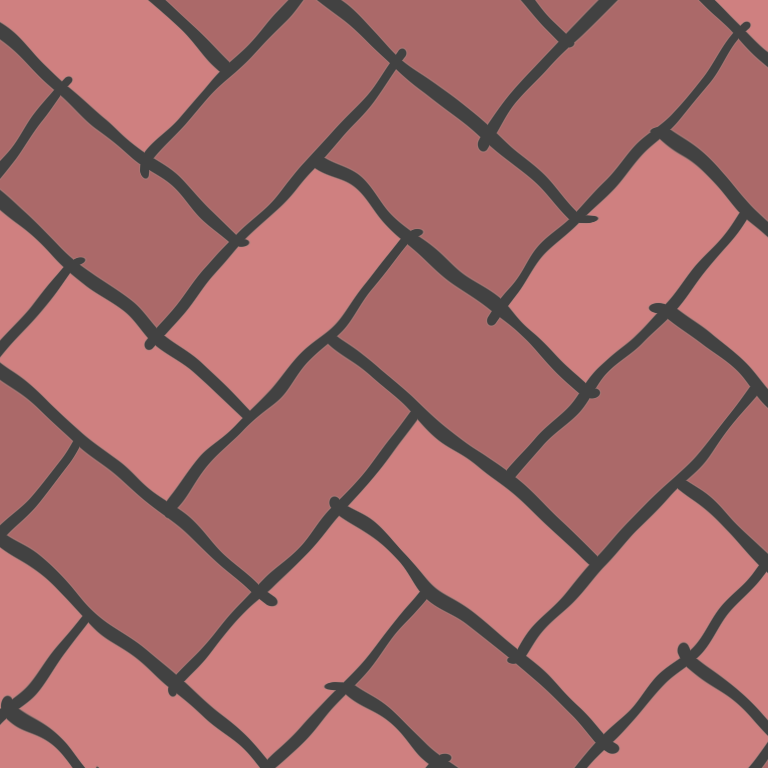
Give the GLSL for this pattern, as a WebGL 1 fragment shader.

```glsl
precision highp float;
// Hand-inked herringbone paving in two clay tints, on a tilted grid of unit cells.
// Each 2x1 brick pair repeats along (1,1) and (2,-2); its joints are two ink
// strokes, three cells long, with wobble, uneven weight and loose ends.

#define ORIGIN vec2(0.519, 0.923)   // a brick corner on the canvas
#define CELL 0.159                  // cell side, in canvas units
#define INK_HALF_A 0.049            // half widths of falling and rising strokes
#define INK_HALF_B 0.042
#define WOBBLE 0.065
#define SWAY 0.047
#define BOW 0.065
#define OVERSHOOT 0.14
#define LIGHT_CLAY vec3(0.81, 0.50, 0.50)
#define DARK_CLAY vec3(0.67, 0.41, 0.41)
#define INK vec3(0.26)
#define HALO vec3(0.67, 0.53, 0.51)

uniform vec2 u_resolution;

const float HALF_PI = 1.5707963;

float hash(vec2 p) {
  vec3 q = fract(vec3(p.xyx) * 0.1031);
  q += dot(q, q.yzx + 33.33);
  return fract((q.x + q.y) * q.z);
}

float noise(vec2 p) {
  vec2 i = floor(p), f = fract(p);
  f = f * f * (3.0 - 2.0 * f);
  float low = mix(hash(i), hash(i + vec2(1.0, 0.0)), f.x);
  float high = mix(hash(i + vec2(0.0, 1.0)), hash(i + 1.0), f.x);
  return mix(low, high, f.y);
}

// Canvas to cell coordinates: x runs down-right, y runs down-left.
vec2 toGrid(vec2 uv) {
  vec2 p = uv - ORIGIN;
  return vec2(4.860 * p.x - 4.125 * p.y, -4.164 * p.x - 4.615 * p.y);
}

// Hand-drawn distortion: a sway and bow shared by all repeats, then noise.
vec2 handWarp(vec2 g) {
  float phase = g.x - g.y;
  vec2 w = g - SWAY * cos(HALF_PI * (phase + 0.64));
  w.y += BOW * pow(max(cos(HALF_PI * (phase + 0.5)), 0.0), 6.0);
  vec2 n = vec2(noise(g * 2.6 + 40.0), noise(g * 2.6 + 90.0));
  return w + WOBBLE * (n - 0.5);
}

// Signed distance to a three-cell stroke whose ends stop short or overrun.
float stroke(float along, float across, float halfWidth, vec2 id) {
  float first = -OVERSHOOT * (hash(id + 11.3) - 0.25);
  float last = 3.0 + OVERSHOOT * (hash(id + 27.1) - 0.25);
  float beyond = max(-along, 0.0) + max(along - 3.0, 0.0);
  float bend = across + 2.0 * (hash(id + 53.7) - 0.5) * beyond;
  return length(vec2(along - clamp(along, first, last), bend)) - halfWidth;
}

// 1 for light clay; rows wrap after six, columns after two.
float isLight(bool falling, float row, float column) {
  row = mod(row, 6.0);
  bool risingLight = row < 0.5 || abs(row - 2.5) < 1.0;
  bool middleLight = abs(row - 2.0) < 0.5;
  bool outerLight = mod(row, 2.0) > 0.5;
  bool fallingLight = mod(column, 2.0) < 0.5 ? middleLight : outerLight;
  return (falling ? fallingLight : risingLight) ? 1.0 : 0.0;
}

void main() {
  float side = min(u_resolution.x, u_resolution.y);
  vec2 g = handWarp(toGrid(gl_FragCoord.xy / side));
  float pixel = 1.0 / (side * CELL);

  // Find the brick pair that owns this cell.
  vec2 cell = floor(g);
  float kind = mod(cell.x - cell.y, 4.0);
  bool falling = kind < 1.5;
  vec2 home = cell - (falling ? vec2(kind, 0.0) : vec2(0.0, 4.0 - kind));
  float row = floor((home.x + home.y) * 0.5 + 0.5);
  float column = floor((home.x - home.y) * 0.25 + 0.5);
  vec3 color = mix(DARK_CLAY, LIGHT_CLAY, isLight(falling, row, column));

  // Gather the nearest ink from the surrounding pairs.
  float weight = 0.016 * (noise(g * 3.1 + 150.0) - 0.5);
  float ink = 10.0;
  for (int m = -2; m <= 2; m++) {
    for (int n = -1; n <= 1; n++) {
      vec2 corner = home + float(m) * vec2(1.0) + float(n) * vec2(2.0, -2.0);
      vec2 q = g - corner;
      vec2 id = corner + 60.0;
      ink = min(ink, stroke(q.x + 1.0, q.y, INK_HALF_A + weight, id));
      ink = min(ink, stroke(q.y, q.x, INK_HALF_B + weight, id + 130.0));
    }
  }

  // A faint pale rim surrounds the ink.
  float rim = 1.0 - smoothstep(-pixel, pixel, ink - 0.006);
  color = mix(color, HALO, 0.7 * rim);
  color = mix(color, INK, 1.0 - smoothstep(-0.8 * pixel, 0.8 * pixel, ink));
  gl_FragColor = vec4(color, 1.0);
}
```
